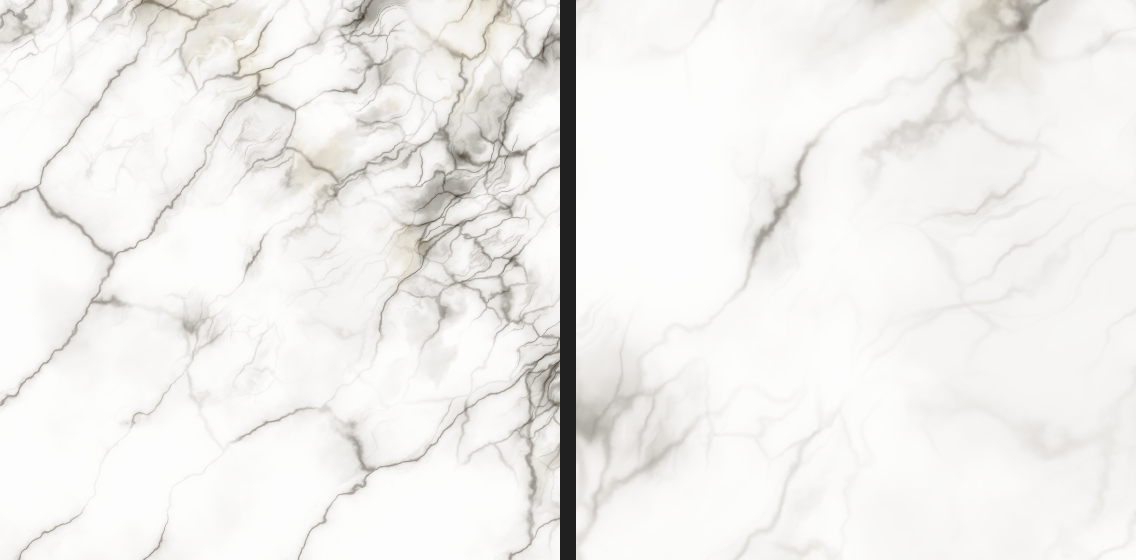
Left: the whole. Right: its middle third, enlarged.
Reproduce this texture procedurally as a Shadertoy shader.

```glsl
// White marble with grey veins that run diagonally and crowd to the upper right.
// Borders of stretched, warped Voronoi cells form the vein networks; contours
// of stretched fbm add craggy wisps, and masks break the veins up.

float hash(vec2 p) {
    vec3 h = fract(vec3(p.xyx) * 0.1031);
    h += dot(h, h.yzx + 33.33);
    return fract((h.x + h.y) * h.z);
}

vec2 cellPoint(vec2 cell) {
    return 0.1 + 0.8 * vec2(hash(cell), hash(cell + 71.7));
}

float noise(vec2 p) {
    vec2 i = floor(p), f = fract(p);
    f = f * f * f * (f * (f * 6.0 - 15.0) + 10.0);
    float low = mix(hash(i), hash(i + vec2(1, 0)), f.x);
    float high = mix(hash(i + vec2(0, 1)), hash(i + vec2(1, 1)), f.x);
    return mix(low, high, f.y);
}

float fbm(vec2 p) {
    float sum = 0.0, amp = 0.5;
    for (int i = 0; i < 6; i++) {
        sum += amp * noise(p);
        p = mat2(1.6, 1.2, -1.2, 1.6) * p + 17.3;
        amp *= 0.5;
    }
    return sum;
}

// Distance to the nearest Voronoi border, in cell units
float cellBorder(vec2 p) {
    vec2 home = floor(p), f = fract(p), nearCell = vec2(0), nearest = vec2(0);
    float best = 8.0;
    for (int y = -1; y <= 1; y++)
    for (int x = -1; x <= 1; x++) {
        vec2 cell = vec2(x, y);
        vec2 r = cell + cellPoint(home + cell) - f;
        if (dot(r, r) < best) { best = dot(r, r); nearest = r; nearCell = cell; }
    }
    float border = 8.0;
    for (int y = -2; y <= 2; y++)
    for (int x = -2; x <= 2; x++) {
        vec2 cell = nearCell + vec2(x, y);
        vec2 r = cell + cellPoint(home + cell) - f;
        vec2 gap = r - nearest;
        if (dot(gap, gap) > 1e-5)
            border = min(border, dot(0.5 * (nearest + r), normalize(gap)));
    }
    return border;
}

// Thin dark core with a soft halo
float vein(float dist, float width) {
    float d = dist / width;
    return 0.75 * exp(-d * d) + 0.25 * exp(-d / 4.5);
}

void mainImage(out vec4 fragColor, in vec2 fragCoord) {
    vec2 uv = fragCoord / iResolution.y;

    // Broad and craggy warps, then axes along and across the grain
    vec2 warp = vec2(fbm(uv * 4.0 + 3.0), fbm(uv * 4.0 + 19.0)) - 0.5;
    vec2 crag = vec2(fbm(uv * 21.0 + 5.0), fbm(uv * 21.0 + 37.0)) - 0.5;
    vec2 p = uv + 0.16 * warp + 0.035 * crag;
    vec2 grain = vec2(dot(p, vec2(0.68, 0.73)), dot(p, vec2(-0.73, 0.68)));

    // Where the veins crowd, and how strong they are there
    float slope = uv.x * 0.7 + uv.y - 0.89;
    float crowd = smoothstep(-0.15, 0.25, slope + 0.7 * (fbm(uv * 3.0 + 7.0) - 0.5));
    float strength = smoothstep(0.36, 0.66, fbm(uv * 9.0 + 40.0));
    float shatter = smoothstep(0.42, 0.62, fbm(uv * 6.0 + 83.0));

    // Coarse and fine vein networks
    float coarse = cellBorder(grain * vec2(4.5, 10.0)) / 9.0;
    float fine = cellBorder(grain * vec2(12.0, 23.0) + 5.0) / 19.0;
    float shade = crowd * (0.15 + 0.85 * strength) * vein(coarse, 0.0024);
    shade += 0.85 * crowd * shatter * (0.25 + 0.75 * strength) * vein(fine, 0.0017);

    // Long broken veins through the calm part, with faint flecks beside them
    float lone = cellBorder(grain * vec2(1.7, 4.6) + vec2(2.3, 8.1)) / 4.2;
    float broken = smoothstep(0.4, 0.6, fbm(uv * 6.0 + 29.0));
    shade += 0.85 * (0.12 + 0.88 * broken) * vein(lone, 0.0021);

    // Craggy wisps along the grain
    float streak = fbm(grain * vec2(6.0, 15.0) + 51.0);
    float wisp = exp(-abs(streak - 0.5) / 0.012);
    float beside = 0.5 * broken * exp(-lone / 0.02);
    shade += 0.38 * max(crowd * (0.15 + 0.85 * shatter), beside) * wisp * (0.3 + 0.7 * strength);

    // Thin smoke, with a few dark patches
    float smoke = fbm(grain * vec2(9.0, 22.0) + 14.0);
    shade += 0.17 * max(crowd, beside) * smoothstep(0.44, 0.75, smoke);
    shade += 0.55 * crowd * shatter * strength * smoothstep(0.48, 0.72, smoke);
    shade += 0.06 * smoothstep(0.45, 0.75, fbm(uv * 7.0 + 12.0));
    shade = 1.15 * shade / (1.0 + 0.25 * shade);

    // White to warm grey, with a few ochre stains
    vec3 color = vec3(0.995, 0.994, 0.991) - shade * vec3(0.42, 0.435, 0.455);
    float warmth = smoothstep(0.02, 0.2, shade);
    color -= warmth * vec3(0.0, 0.005, 0.013);
    float ochre = smoothstep(0.57, 0.7, fbm(uv * 7.0 + 61.0)) * crowd * warmth;
    color -= ochre * vec3(0.0, 0.014, 0.05);
    fragColor = vec4(clamp(color, 0.0, 1.0), 1.0);
}
```
